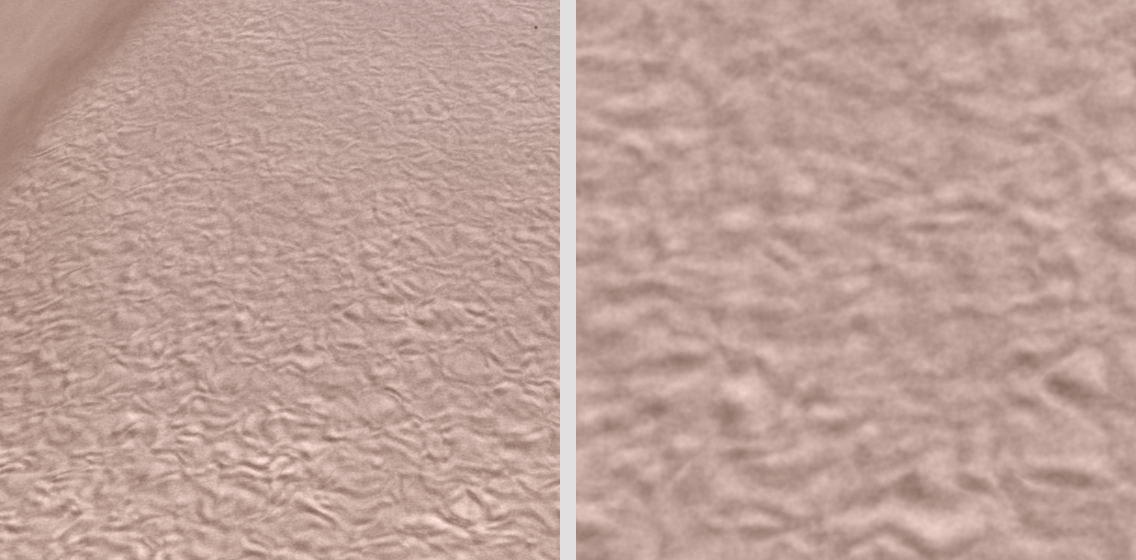
Left: the whole. Right: its middle third, enlarged.
Reproduce this texture procedurally as a WebGL 2 fragment shader.

```glsl
#version 300 es
precision highp float;

uniform vec2 u_resolution;
out vec4 fragColor;

#define BASE_COLOR vec3(0.738, 0.627, 0.592)
#define FOLD_COLOR vec3(0.640, 0.515, 0.465)
#define RIM_COLOR vec3(0.715, 0.600, 0.552)
#define NEAR_RELIEF 0.33
#define FAR_RELIEF 0.14
#define NEAR_CELLS vec2(21.0, 33.0)
#define CELL_GROWTH vec2(15.0, 19.0)
#define LIGHT_STEP vec2(0.07, 0.19)
#define GRAIN 0.065
#define MOTTLE 0.035

vec2 hashGradient(vec2 cell) {
    vec3 h = fract(cell.xyx * vec3(0.1031, 0.1030, 0.0973));
    h += dot(h, h.yzx + 33.33);
    return 2.0 * fract((h.xx + h.yz) * h.zy) - 1.0;
}

float gradientNoise(vec2 p) {
    vec2 cell = floor(p);
    vec2 f = p - cell;
    vec2 s = f * f * f * (f * (f * 6.0 - 15.0) + 10.0);
    vec2 e = vec2(1.0, 0.0);
    float a = dot(hashGradient(cell), f);
    float b = dot(hashGradient(cell + e.xy), f - e.xy);
    float c = dot(hashGradient(cell + e.yx), f - e.yx);
    float d = dot(hashGradient(cell + e.xx), f - e.xx);
    return mix(mix(a, b, s.x), mix(c, d, s.x), s.y);
}

// Rounded bumps parted by narrow creases
float skinHeight(vec2 p) {
    float broad = gradientNoise(p);
    float fine = gradientNoise(p * 2.1 + 41.0);
    float crease = gradientNoise(p * 1.2 + 17.0 + 0.4 * vec2(fine, broad));
    return 0.6 * broad + 0.38 * fine + 1.05 * sqrt(crease * crease + 0.002);
}

// Receding surface whose wrinkles climb beside the fold
vec2 surfaceCoords(vec2 uv) {
    float climb = 0.08 * smoothstep(0.0, 0.8, uv.y);
    float y = uv.y - climb * (1.0 - exp(-5.0 * uv.x)) + 0.02 * uv.x * uv.x;
    float x = (uv.x - 0.5) * (NEAR_CELLS.x + CELL_GROWTH.x * uv.y);
    vec2 p = vec2(x, y * (NEAR_CELLS.y + CELL_GROWTH.y * y)) + 60.0;
    return p + 0.8 * vec2(gradientNoise(p * 0.6), gradientNoise(p * 0.5 + 9.0));
}

void main() {
    vec2 uv = gl_FragCoord.xy / u_resolution;

    // Broad colour drift across the surface
    float mottle = gradientNoise(uv * vec2(5.0, 8.0) + 3.0)
                 + 0.5 * gradientNoise(uv * vec2(13.0, 22.0) + 8.0);
    vec3 color = BASE_COLOR + MOTTLE * mottle;
    color += vec3(0.030, 0.026, 0.024) * (1.0 - smoothstep(0.0, 0.45, uv.y));
    color += vec3(0.006, 0.018, 0.028) * smoothstep(0.5, 1.0, uv.y) * smoothstep(0.2, 0.7, uv.x);
    color -= vec3(0.030, 0.036, 0.042) * (1.0 - smoothstep(0.0, 0.25, uv.x)) * smoothstep(0.1, 0.4, uv.y);

    // Smooth diagonal fold in the upper left
    vec2 across = normalize(vec2(-0.27, 0.22));
    float fold = dot(uv - vec2(0.0, 0.73), across) + 0.01 * sin(uv.y * 14.0);
    float inFold = smoothstep(-0.08, -0.015, fold);
    vec3 foldColor = mix(FOLD_COLOR, RIM_COLOR, smoothstep(0.0, 0.07, fold));
    vec2 along = vec2(dot(uv, vec2(across.y, -across.x)), fold);
    foldColor += 0.04 * gradientNoise(along * vec2(18.0, 60.0));
    color = mix(color, foldColor, inFold);

    // Wrinkles lit from above, stronger toward the viewer
    vec2 p = surfaceCoords(uv);
    float slope = skinHeight(p - LIGHT_STEP) - skinHeight(p + LIGHT_STEP);
    float relief = mix(NEAR_RELIEF, FAR_RELIEF, smoothstep(0.0, 1.0, uv.y));
    relief *= (1.0 + 0.6 * mottle) * mix(1.0, 0.06, inFold);
    color += vec3(1.0, 1.02, 1.03) * relief * slope / (1.0 + 0.3 * abs(slope));

    // Fine pore grain
    float grain = gradientNoise(uv * vec2(150.0, 200.0))
                + 0.6 * gradientNoise(uv * 300.0 + 50.0);
    color += GRAIN * grain * mix(1.0, 0.4, inFold);

    // Single dark speck
    float speck = 1.0 - smoothstep(0.001, 0.005, length(uv - vec2(0.957, 0.951)));
    color = mix(color, vec3(0.38, 0.29, 0.27), 0.8 * speck);

    fragColor = vec4(clamp(color, 0.0, 1.0), 1.0);
}
```
